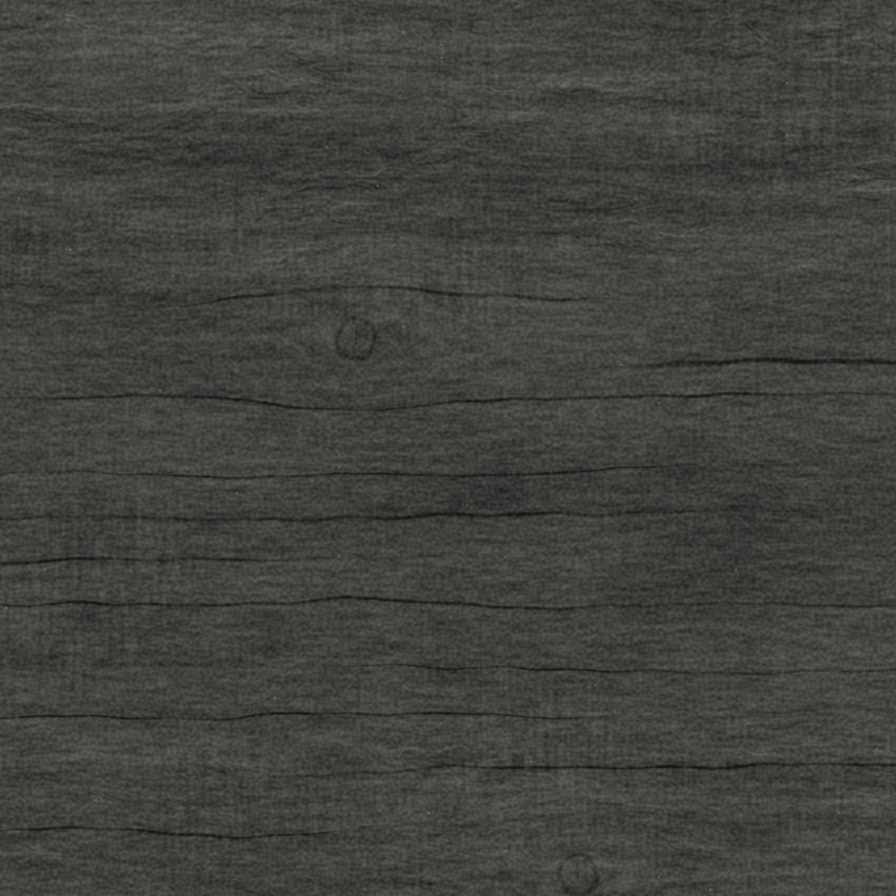
A three.js fragment shader for this texture:

```glsl
varying vec2 vUv;

#define WOOD_TINT vec3(1.012, 1.012, 0.972)
#define BASE_TONE 0.258
#define PATCH_DEPTH 0.050
#define RIDGE_DEPTH 0.055
#define FIBRE_DEPTH 0.060
#define GRIT_DEPTH 0.085
#define FLAKE_DEPTH 0.050
#define CRACK_DEPTH 0.125
#define CRACK_COUNT 11
#define KNOT_RADIUS 0.021
#define KNOT_A vec2(0.397, 0.622)
#define KNOT_B vec2(0.645, 0.024)

float hash(vec2 p) {
  vec3 q = fract(p.xyx * 0.1031);
  q += dot(q, q.yzx + 33.33);
  return fract((q.x + q.y) * q.z);
}

vec2 gradientAt(vec2 cell) {
  float angle = 6.2832 * hash(cell);
  return vec2(cos(angle), sin(angle));
}

float noise(vec2 p) {
  vec2 i = floor(p), f = fract(p);
  vec2 u = f * f * f * (f * (f * 6.0 - 15.0) + 10.0);
  vec2 e = vec2(1.0, 0.0);
  float low = mix(dot(gradientAt(i), f), dot(gradientAt(i + e), f - e), u.x);
  float high = mix(dot(gradientAt(i + e.yx), f - e.yx),
                   dot(gradientAt(i + 1.0), f - 1.0), u.x);
  return mix(low, high, u.y);
}

// Grain lines part around a knot
float bulge(vec2 p, vec2 knot) {
  vec2 off = p - knot;
  vec2 q = off * vec2(9.0, 14.0);
  return 0.6 * off.y * exp(-dot(q, q));
}

// Ring with a small check at its heart
float knotShade(vec2 p, vec2 knot) {
  vec2 off = p - knot;
  float r = length(off * vec2(1.0, 0.95)) + 0.004 * noise(p * 45.0);
  float ring = 1.0 - smoothstep(0.0, 0.0045, abs(r - KNOT_RADIUS));
  float inside = 1.0 - smoothstep(0.0, KNOT_RADIUS * 1.3, r);
  float wobble = 0.004 * noise(p * 70.0);
  float check = (1.0 - smoothstep(0.0, 0.002, abs(off.x + wobble)))
              * (1.0 - smoothstep(0.005, 0.011, abs(off.y - 0.004)));
  return 0.07 * ring + 0.02 * inside + 0.05 * check;
}

// Chipped plates, shaded as an emboss of this height
float plates(vec2 g) {
  float n = noise(g * vec2(10.0, 36.0)) + 0.45 * noise(g * vec2(32.0, 90.0));
  return smoothstep(-0.06, 0.06, n) + smoothstep(0.18, 0.28, n);
}

// Long splits along the grain, tapering at both ends
float cracks(vec2 g) {
  float dark = 0.0;
  for (int i = 0; i < CRACK_COUNT; i++) {
    float id = float(i);
    float centre = hash(vec2(id, 3.7));
    float reach = mix(0.25, 0.85, hash(vec2(id, 9.1)));
    float path = 0.06 + 0.059 * (id + 0.6 * hash(vec2(id, 5.3)))
               + 0.025 * (hash(vec2(id, 1.9)) - 0.5) * (g.x - 0.5)
               + 0.012 * noise(vec2(g.x * 3.0, id * 7.3))
               + 0.005 * noise(vec2(g.x * 17.0, id * 4.7));
    float taper = 1.0 - smoothstep(0.5, 1.0, abs(g.x - centre) / reach);
    float uneven = 0.75 + 0.8 * noise(vec2(g.x * 7.0, id * 2.6));
    float width = mix(0.0022, 0.0046, hash(vec2(id, 7.7))) * (0.4 + 0.6 * taper);
    float d = g.y - path;
    float split = 1.0 - smoothstep(0.0, width, abs(d));
    float shadow = 0.16 * exp(-abs(d) * 130.0);
    float lip = 0.12 * exp(-pow((d + 0.006) * 350.0, 2.0));
    dark += taper * uneven * (split + shadow - lip);
  }
  return min(dark, 1.1);
}

float blotch(vec2 p, vec2 centre, vec2 size) {
  vec2 q = (p - centre) / size + 0.7 * noise(p * 11.0);
  return exp(-dot(q, q));
}

void main() {
  vec2 p = vUv;
  vec2 g = p;
  g.y -= bulge(p, KNOT_A) + bulge(p, KNOT_B) + 0.012 * noise(p * vec2(3.0, 5.0));
  float rough = smoothstep(0.60, 0.78, p.y) + 0.6 * (1.0 - smoothstep(0.15, 0.34, p.y));

  // Broad stains and weathered bands
  float tone = BASE_TONE + PATCH_DEPTH * noise(g * vec2(2.6, 8.0) + 4.0);
  tone += RIDGE_DEPTH * (0.35 + 0.65 * rough) * noise(g * vec2(2.2, 36.0));
  tone -= 0.035 * blotch(p, vec2(0.78, 0.40), vec2(0.10, 0.11));
  tone -= 0.030 * blotch(p, vec2(0.55, 0.45), vec2(0.045, 0.025));

  // Fibres, cross hatching and fine grit
  tone += FIBRE_DEPTH * noise(g * vec2(15.0, 115.0));
  tone += FIBRE_DEPTH * noise(g * vec2(58.0, 205.0) + 9.0);
  float hatched = smoothstep(-0.1, 0.35, noise(p * vec2(4.0, 5.0) + 21.0));
  tone += 0.05 * hatched * noise(p * vec2(165.0, 17.0));
  tone += GRIT_DEPTH * noise(p * vec2(213.0, 237.0) + 0.37);

  // Flaked relief lit from above
  float flaky = (0.25 + 0.75 * rough) * smoothstep(-0.25, 0.3, noise(p * vec2(5.0, 12.0)));
  tone += FLAKE_DEPTH * flaky * (plates(g) - plates(g + vec2(-0.001, 0.003)));

  tone -= CRACK_DEPTH * cracks(g);
  tone -= knotShade(p, KNOT_A) + knotShade(p, KNOT_B);

  // Rare pale specks
  vec2 cell = floor(p * 70.0);
  float speck = 1.0 - smoothstep(0.05, 0.13, length(fract(p * 70.0) - 0.5));
  tone += 0.13 * speck * step(0.99, hash(cell + 0.5));

  gl_FragColor = vec4(max(tone, 0.09) * WOOD_TINT, 1.0);
}
```
